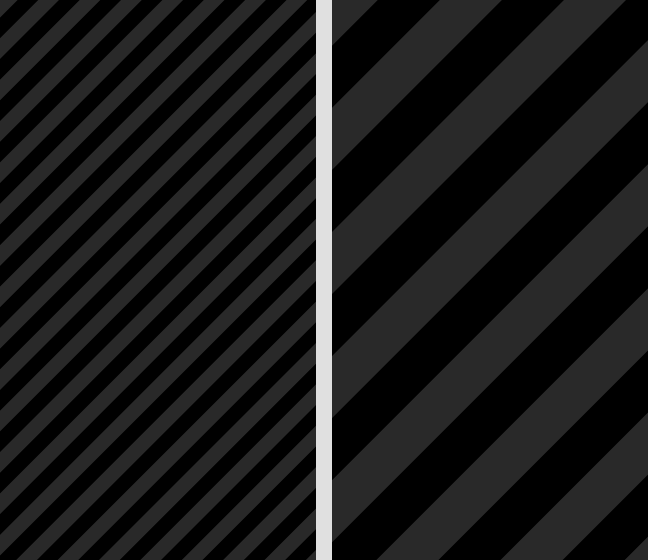
Left, the full canvas; right, a detail of the centre.
Give the GLSL for this pattern, as a WebGL 2 fragment shader.

```glsl
#version 300 es
precision highp float;

#define STRIPE_PITCH 0.13095  // horizontal repeat, in canvas widths
#define STRIPE_PHASE 0.175    // centre of the first grey band, in repeats
#define GREY_SHARE 0.5        // part of each repeat that is grey
#define BLACK vec3(0.0)
#define GREY vec3(0.16)

uniform vec2 u_resolution;
out vec4 fragColor;

// Signed distance to the nearest grey band, negative inside it
float bandDistance(vec2 p) {
  float repeats = (p.x + p.y) / STRIPE_PITCH - STRIPE_PHASE;
  float fromCentre = abs(fract(repeats + 0.5) - 0.5);
  return (fromCentre - 0.5 * GREY_SHARE) * STRIPE_PITCH * inversesqrt(2.0);
}

void main() {
  // Canvas widths, measured from the top left corner
  vec2 fromTopLeft = vec2(gl_FragCoord.x, u_resolution.y - gl_FragCoord.y);
  vec2 p = fromTopLeft / u_resolution.x;

  // Edge softened over about one pixel
  float halfPixel = 0.6 / u_resolution.x;
  float grey = 1.0 - smoothstep(-halfPixel, halfPixel, bandDistance(p));
  fragColor = vec4(mix(BLACK, GREY, grey), 1.0);
}
```
